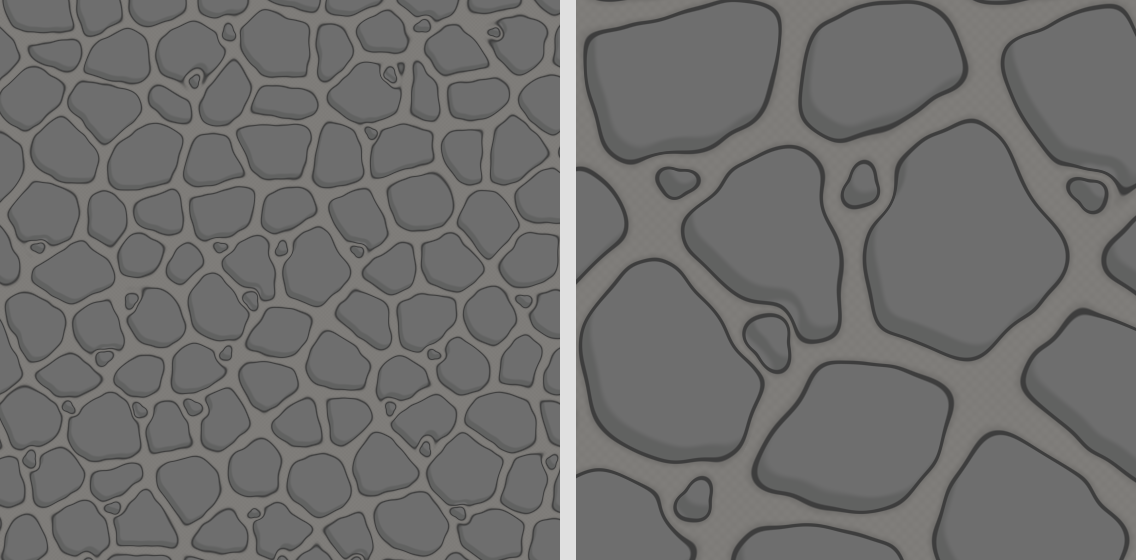
Left: the whole. Right: its middle third, enlarged.
Give the GLSL for this texture, as a Shadertoy shader.

```glsl
const vec2 CELL = vec2(0.116, 0.096);
const vec2 BEVEL_SHIFT = vec2(0.006, 0.009);
const vec3 FACE = vec3(0.43);
const vec3 BEVEL = vec3(0.382, 0.384, 0.382);
const vec3 OUTLINE = vec3(0.24);
const vec3 MORTAR = vec3(0.496, 0.488, 0.476);

vec3 hash3(vec2 id) {
    vec3 q = fract(vec3(id.xyx) * vec3(0.1031, 0.1030, 0.0973) + 0.37);
    q += dot(q, q.yxz + 33.33);
    return fract((q.xxy + q.yzz) * q.zyx);
}

// Stone centres in staggered rows
vec2 stoneCentre(vec2 id) {
    vec2 jitter = 0.62 * (hash3(id).xy - 0.5);
    return CELL * (id + 0.5 + vec2(0.5 * mod(id.y, 2.0), 0.0) + jitter);
}

// Squared distance, reduced for stones that should grow larger
float power(vec2 p, vec2 id, vec2 centre) {
    vec2 v = p - centre;
    return dot(v, v) - 0.0032 * hash3(id).z;
}

vec2 nearestStone(vec2 p) {
    vec2 base = floor(p / CELL), best = base;
    float least = 1e5;
    for (int y = -2; y <= 2; y++)
    for (int x = -2; x <= 2; x++) {
        vec2 id = base + vec2(x, y);
        float d = power(p, id, stoneCentre(id));
        if (d < least) { least = d; best = id; }
    }
    return best;
}

// Signed distance to the pebble at the junction of three stones
float pebble(vec2 p, vec2 id) {
    vec3 rnd = hash3(id + 71.0);
    if (rnd.x < 0.74) return 1.0;
    vec2 above = id + vec2(mod(id.y, 2.0), 1.0);
    vec2 centre = (stoneCentre(id) + stoneCentre(id + vec2(1, 0)) + stoneCentre(above)) / 3.0;
    float turn = 6.283 * rnd.y;
    vec2 v = mat2(cos(turn), -sin(turn), sin(turn), cos(turn)) * (p - centre);
    float angle = atan(v.y, v.x);
    float radius = mix(0.009, 0.015, rnd.z) * (1.0 + 0.13 * sin(3.0 * angle + 9.0 * rnd.x));
    return length(v * vec2(0.85, 1.2)) - radius;
}

float nearestPebble(vec2 p) {
    vec2 base = floor(p / CELL);
    float d = 1.0;
    for (int y = -2; y <= 1; y++)
    for (int x = -2; x <= 1; x++)
        d = min(d, pebble(p, base + vec2(x, y)));
    return d;
}

float waves(vec2 p, float phase) {
    float broad = sin(58.0 * p.x + phase + 1.6 * sin(49.0 * p.y + phase));
    float fine = sin(127.0 * p.y - phase + 1.5 * sin(103.0 * p.x));
    return broad + 0.5 * fine;
}

// Depth inside one stone, with rounded corners and a wavy rim
float stoneDepth(vec2 p, vec2 id) {
    vec3 rnd = hash3(id + 19.0);
    float roundness = mix(0.004, 0.009, rnd.x);
    float gap = mix(0.0055, 0.0095, rnd.y);
    vec2 centre = stoneCentre(id);
    float own = power(p, id, centre);
    float sum = 0.0;
    for (int y = -2; y <= 2; y++)
    for (int x = -2; x <= 2; x++) {
        vec2 other = id + vec2(x, y);
        sum += exp(-pebble(p, other) / roundness);
        if (x == 0 && y == 0) continue;
        vec2 c = stoneCentre(other);
        float edge = 0.5 * (power(p, other, c) - own) / distance(c, centre);
        sum += exp(-edge / roundness);
    }
    return -roundness * log(sum) - gap + 0.0021 * waves(p, 20.0 * rnd.z);
}

float depth(vec2 p, vec2 id) {
    return max(stoneDepth(p, id), -nearestPebble(p));
}

void mainImage(out vec4 fragColor, in vec2 fragCoord) {
    vec2 p = fragCoord / iResolution.y;
    float soft = 0.8 / iResolution.y;
    vec2 id = nearestStone(p);
    float inside = depth(p, id);
    float top = depth(p - BEVEL_SHIFT, id);

    // Flat top with a darker lower left rim
    vec3 stone = mix(BEVEL, FACE, smoothstep(-0.002, 0.002, top));

    // Mortar with a faint weave and a contact shadow
    float weave = 0.006 * sin(900.0 * p.x) * sin(900.0 * p.y);
    vec3 mortar = (MORTAR + weave) * mix(0.89, 1.0, smoothstep(0.0, 0.005, -inside));

    // Thin ink line around every stone
    vec3 color = mix(mortar, stone, smoothstep(-soft, soft, inside));
    float line = 1.0 - smoothstep(-soft, soft, abs(inside) - 0.0011);
    fragColor = vec4(mix(color, OUTLINE, line), 1.0);
}
```
